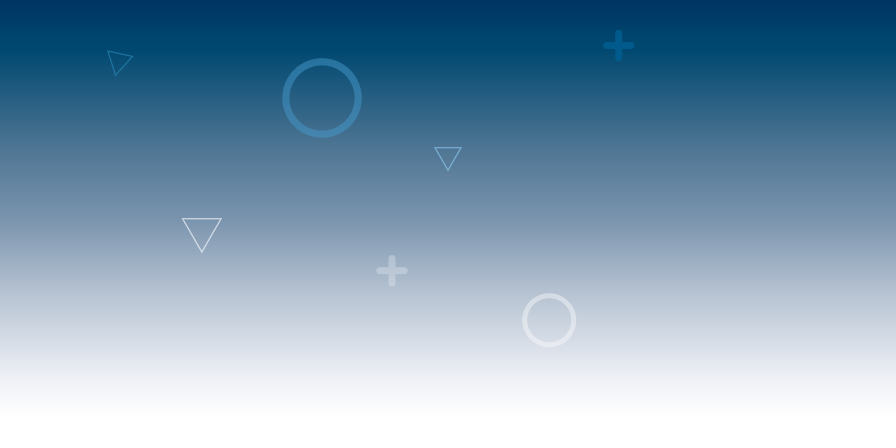
Give the GLSL for this background, as a WebGL 1 fragment shader.

```glsl
precision highp float;
// A navy-to-white vertical gradient with scattered rings, pluses and outlined triangles.

uniform vec2 u_resolution;

// Gradient colours and their heights, from the top down
const vec3 NAVY  = vec3(0.0, 0.212, 0.39);
const vec3 TEAL  = vec3(0.0, 0.282, 0.44);
const vec3 SLATE = vec3(0.30, 0.455, 0.575);
const vec3 STEEL = vec3(0.48, 0.58, 0.68);
const vec3 MIST  = vec3(0.71, 0.76, 0.82);
const vec3 PALE  = vec3(0.93, 0.938, 0.96);
const vec3 WHITE = vec3(1.0);
const float TEAL_Y  = 0.89;
const float SLATE_Y = 0.675;
const float STEEL_Y = 0.51;
const float MIST_Y  = 0.35;
const float PALE_Y  = 0.16;
const float WHITE_Y = 0.065;

// Shape tints: rgb and opacity
const vec4 RING_BLUE     = vec4(0.27, 0.60, 0.80, 0.50);
const vec4 RING_WHITE    = vec4(1.0, 1.0, 1.0, 0.40);
const vec4 PLUS_BLUE     = vec4(0.0, 0.36, 0.56, 0.90);
const vec4 PLUS_WHITE    = vec4(1.0, 1.0, 1.0, 0.25);
const vec4 OUTLINE_BLUE  = vec4(0.14, 0.50, 0.68, 0.75);
const vec4 OUTLINE_SKY   = vec4(0.53, 0.75, 0.90, 0.75);
const vec4 OUTLINE_WHITE = vec4(0.95, 0.97, 1.0, 0.70);

// Shape sizes, in canvas heights
const float PLUS_ARM = 0.035;
const float PLUS_HALF_WIDTH = 0.0078;
const float OUTLINE_HALF_WIDTH = 0.0014;

vec3 skyGradient(float y) {
  vec3 c = mix(NAVY, TEAL, smoothstep(1.0, TEAL_Y, y));
  c = mix(c, SLATE, clamp((TEAL_Y - y) / (TEAL_Y - SLATE_Y), 0.0, 1.0));
  c = mix(c, STEEL, clamp((SLATE_Y - y) / (SLATE_Y - STEEL_Y), 0.0, 1.0));
  c = mix(c, MIST, clamp((STEEL_Y - y) / (STEEL_Y - MIST_Y), 0.0, 1.0));
  c = mix(c, PALE, clamp((MIST_Y - y) / (MIST_Y - PALE_Y), 0.0, 1.0));
  return mix(c, WHITE, clamp((PALE_Y - y) / (PALE_Y - WHITE_Y), 0.0, 1.0));
}

// Signed distances, negative inside
float ring(vec2 p, float radius, float halfWidth) {
  return abs(length(p) - radius) - halfWidth;
}

// Two crossed bars with round ends
float plusSign(vec2 p) {
  p = abs(p);
  p = vec2(max(p.x, p.y), min(p.x, p.y));
  p.x = max(p.x - (PLUS_ARM - PLUS_HALF_WIDTH), 0.0);
  return length(p) - PLUS_HALF_WIDTH;
}

// Outlined equilateral triangle, pointing down at angle 0
float triangle(vec2 p, float circumradius, float angle) {
  float c = cos(angle), s = sin(angle);
  p = vec2(c * p.x + s * p.y, c * p.y - s * p.x);
  float d = max(p.y, 0.866 * abs(p.x) - 0.5 * p.y) - 0.5 * circumradius;
  return abs(d) - OUTLINE_HALF_WIDTH;
}

// Lays a tinted shape over the colour with a one-pixel soft edge
vec3 paint(vec3 base, vec4 tint, float d) {
  float coverage = clamp(0.5 - d * u_resolution.y, 0.0, 1.0);
  return mix(base, tint.rgb, tint.a * coverage);
}

void main() {
  vec2 p = gl_FragCoord.xy / u_resolution.y;
  vec3 color = skyGradient(p.y);

  // Rings
  color = paint(color, RING_BLUE, ring(p - vec2(0.7188, 0.7813), 0.0807, 0.008));
  color = paint(color, RING_WHITE, ring(p - vec2(1.2260, 0.2852), 0.0547, 0.0055));

  // Pluses
  color = paint(color, PLUS_BLUE, plusSign(p - vec2(1.3810, 0.8984)));
  color = paint(color, PLUS_WHITE, plusSign(p - vec2(0.8750, 0.3958)));

  // Triangles
  color = paint(color, OUTLINE_BLUE, triangle(p - vec2(0.2648, 0.8641), 0.0326, -0.216));
  color = paint(color, OUTLINE_SKY, triangle(p - vec2(1.0, 0.6536), 0.0335, 0.0));
  color = paint(color, OUTLINE_WHITE, triangle(p - vec2(0.4505, 0.4870), 0.0496, 0.0));

  gl_FragColor = vec4(color, 1.0);
}
```
